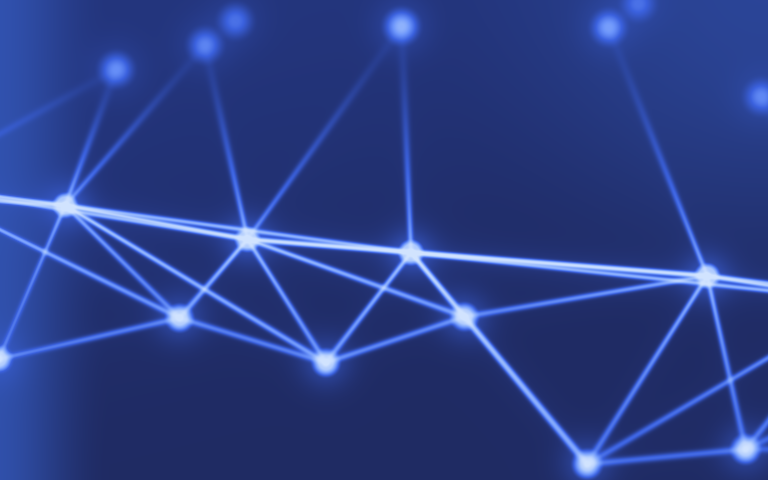
Give the GLSL for this background, as a Shadertoy shader.

```glsl
// A glowing blue network: three tiers of jittered nodes joined by soft light beams.
// The middle tier is in focus, the others blur and fade. All light is screened
// into one intensity, which a colour ramp turns from navy to near white.

// Backdrop and light colours
const vec3 NAVY      = vec3(0.122, 0.168, 0.390);
const vec3 INDIGO    = vec3(0.138, 0.208, 0.490);
const vec3 HAZE      = vec3(0.200, 0.340, 0.720);
const vec3 GLOW      = vec3(0.230, 0.380, 0.870);
const vec3 BEAM      = vec3(0.420, 0.580, 0.980);
const vec3 PALE      = vec3(0.600, 0.730, 0.990);
const vec3 HOT       = vec3(0.820, 0.890, 0.995);

// Layout, in canvas heights
const int   MID = 0, LOW = 1, TOP = 2;
const int   FIRST = -1, LAST = 6;
const int   GAP_INDEX = 4;        // nodes from here on move right, leaving a void
const float MID_STEP = 0.34, LOW_STEP = 0.30, TOP_STEP = 0.31;
const float MID_GAP = 0.32, TOP_GAP = 0.15;

// Sizes for sharp and blurred parts
const float BEAM_SHARP = 0.0052, BEAM_BLUR = 0.0110;
const float NODE_SHARP = 0.0230, NODE_BLUR = 0.0260;
const float EDGE_SHARP = 0.0070, EDGE_BLUR = 0.0220;
const float HALO_SIZE  = 0.0220, HALO_LIGHT = 0.045;

// Integer hash giving two values in 0..1
vec2 hash2(int a, int b) {
    uvec2 v = uvec2(ivec2(a + 16, b + 5)) * 1664525u + 1013904223u;
    v.x += v.y * 1664525u;
    v.y += v.x * 1664525u;
    v ^= v >> 16u;
    v.x += v.y * 1664525u;
    v.y += v.x * 1664525u;
    v ^= v >> 16u;
    return vec2(v & 0xffffu) / 65535.0;
}

// Node position in xy, focus in z
vec3 node(int row, int i) {
    float f = float(i);
    float shifted = i >= GAP_INDEX ? 1.0 : 0.0;
    vec2 jitter = hash2(i, row) - 0.5;
    if (row == MID) {
        float x = -0.19 + MID_STEP * f + MID_GAP * shifted;
        return vec3(vec2(x, 0.575 - 0.105 * x) + jitter * vec2(0.06, 0.05), 1.0);
    }
    if (row == LOW) {
        float x = LOW_STEP * f + 0.04;
        float drop = smoothstep(0.97, 1.2, x);
        float zigzag = (i & 1) == 0 ? -0.04 : 0.04;
        vec2 pos = vec2(x, 0.285 - 0.22 * drop + zigzag * (1.0 - 0.6 * drop));
        return vec3(pos + jitter * vec2(0.10, 0.04), mix(0.75, 0.6, drop));
    }
    float x = -0.13 + TOP_STEP * f + TOP_GAP * shifted;
    return vec3(vec2(x, 0.865) + jitter * vec2(0.14, 0.17), 0.0);
}

float screenLight(float a, float b) {
    return 1.0 - (1.0 - a) * (1.0 - clamp(b, 0.0, 1.0));
}

// Beam between two nodes; its width and light follow the focus along it
float beam(vec2 p, vec3 a, vec3 b, float strength) {
    vec2 ab = b.xy - a.xy;
    float t = clamp(dot(p - a.xy, ab) / dot(ab, ab), 0.0, 1.0);
    float d = length(p - a.xy - ab * t);
    float focus = mix(a.z, b.z, t);
    float q = d / mix(BEAM_BLUR, BEAM_SHARP, focus);
    float light = strength * mix(0.05, 0.88, pow(focus, 1.4));
    return light * (exp(-q * q) + HALO_LIGHT * exp(-d / HALO_SIZE));
}

// Soft disc with a wide halo
float orb(vec2 p, vec3 n, float strength) {
    float d = length(p - n.xy);
    float r = mix(NODE_BLUR, NODE_SHARP, n.z);
    float soft = mix(EDGE_BLUR, EDGE_SHARP, n.z);
    float disc = 1.0 - smoothstep(r - soft, r + soft, d);
    float q = d / (2.2 * r);
    return strength * (0.82 * disc + 0.18 * exp(-q * q));
}

// Navy field, hazy at the left edge and the upper right corner
vec3 backdrop(vec2 p, float aspect) {
    vec3 col = mix(NAVY, INDIGO, smoothstep(0.1, 1.1, p.y + 0.25 * (0.6 - p.x)));
    float left = 1.0 - smoothstep(-0.02, 0.23, p.x);
    float corner = 1.0 - smoothstep(0.0, 0.75, length(p - vec2(aspect, 1.0)));
    return mix(col, HAZE, max(0.85 * left, 0.5 * corner));
}

vec3 ramp(vec3 base, float light) {
    vec3 col = mix(base, GLOW, clamp(light / 0.35, 0.0, 1.0));
    col = mix(col, BEAM, clamp((light - 0.35) / 0.25, 0.0, 1.0));
    col = mix(col, PALE, clamp((light - 0.60) / 0.20, 0.0, 1.0));
    return mix(col, HOT, clamp((light - 0.80) / 0.18, 0.0, 1.0));
}

void mainImage(out vec4 fragColor, in vec2 fragCoord) {
    vec2 p = fragCoord / iResolution.y;
    float light = 0.0;
    for (int i = FIRST; i <= LAST; i++) {
        vec3 mid = node(MID, i), low = node(LOW, i), top = node(TOP, i);
        vec2 rnd = hash2(i, 7);
        // Beams along the tiers, then fans between them
        light = screenLight(light, beam(p, mid, node(MID, i + 1), 0.9));
        light = screenLight(light, beam(p, mid, node(MID, i + 2), 0.8));
        light = screenLight(light, beam(p, low, node(LOW, i + 1), 0.55 + 0.3 * rnd.x));
        for (int k = -1; k <= 1; k++) {
            float strength = 0.65 + 0.3 * hash2(i, 10 + k).x;
            light = screenLight(light, beam(p, mid, node(LOW, i + k), strength));
        }
        light = screenLight(light, beam(p, mid, top, 0.7));
        if (i < GAP_INDEX - 1) light = screenLight(light, beam(p, mid, node(TOP, i + 1), 0.55));
        // Nodes, with a few blurred twins in the top tier
        light = screenLight(light, orb(p, mid, 0.86));
        light = screenLight(light, orb(p, low, 0.88));
        light = screenLight(light, orb(p, top, 0.45 + 0.3 * rnd.y));
        vec3 twin = top + vec3(0.05, 0.04, 0.0) * (0.7 + 0.6 * rnd.x);
        if ((i & 1) == 0) light = screenLight(light, orb(p, twin, 0.42));
    }
    fragColor = vec4(ramp(backdrop(p, iResolution.x / iResolution.y), light), 1.0);
}
```
